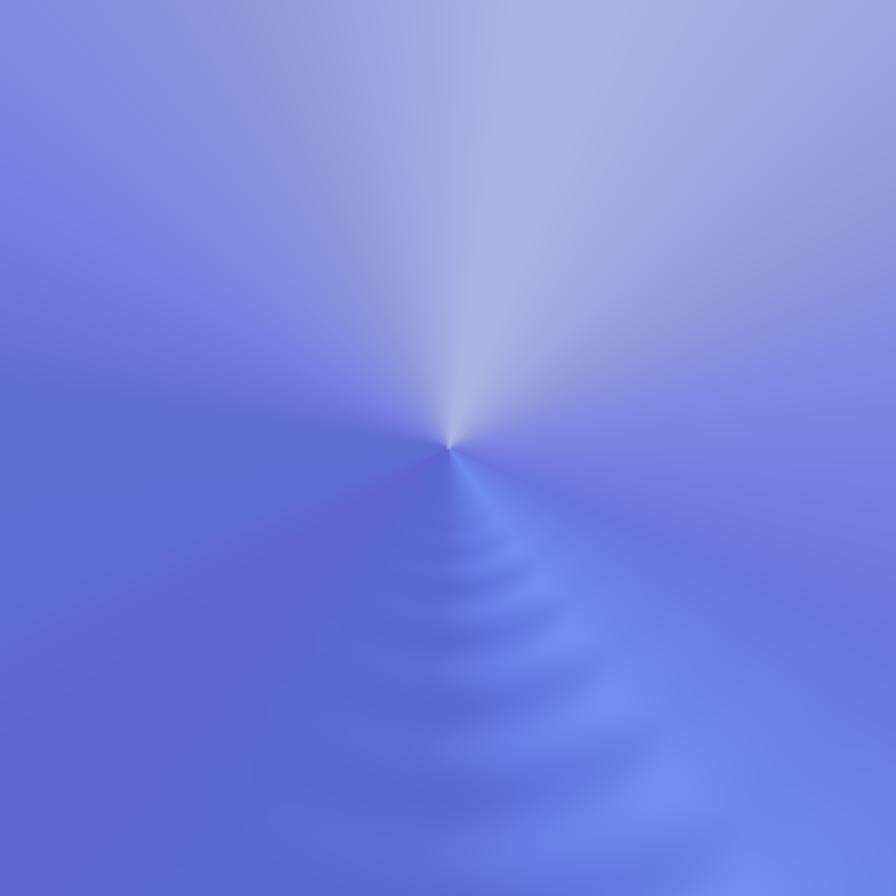
A Shadertoy shader for this background:

```glsl
// Soft conic sweep of periwinkle light around the centre, with faint rings below.
#define CENTER vec2(0.501, 0.501)
#define RING_PERIOD 0.30    // ring spacing in log radius
#define RING_RADIUS 0.336   // radius of one bright ring
#define RING_TWIST 3.5      // angular sway of the rings, degrees
#define RING_GLOW 0.013     // brightness of the rings
#define TIP_SIZE 0.0025     // size of the bright central tip

const float TAU = 6.2831853;
const vec3 PALE = vec3(0.635, 0.680, 0.885);

// Blends linearly towards the next colour between two angles.
void sweep(inout vec3 color, float angle, float start, float end, vec3 next) {
    color = mix(color, next, clamp((angle - start) / (end - start), 0.0, 1.0));
}

// Colour of the cone by clockwise angle from the top, in degrees.
vec3 coneColor(float a) {
    vec3 c = PALE;
    // Pale beam, fading through lavender to violet on the right
    sweep(c, a, 0.0, 8.0, vec3(0.665, 0.705, 0.885));
    sweep(c, a, 22.0, 45.0, vec3(0.615, 0.655, 0.880));
    sweep(c, a, 45.0, 63.0, vec3(0.565, 0.595, 0.865));
    sweep(c, a, 63.0, 78.0, vec3(0.505, 0.540, 0.890));
    sweep(c, a, 78.0, 97.0, vec3(0.465, 0.490, 0.885));
    // Bright blue fold at the lower right
    sweep(c, a, 97.0, 114.0, vec3(0.410, 0.465, 0.860));
    sweep(c, a, 114.0, 145.0, vec3(0.440, 0.545, 0.935));
    sweep(c, a, 145.0, 165.0, vec3(0.395, 0.480, 0.890));
    // Deep blue and indigo at the lower left
    sweep(c, a, 165.0, 182.0, vec3(0.365, 0.420, 0.830));
    sweep(c, a, 182.0, 205.0, vec3(0.350, 0.415, 0.825));
    sweep(c, a, 205.0, 238.0, vec3(0.375, 0.395, 0.810));
    sweep(c, a, 238.0, 252.0, vec3(0.365, 0.435, 0.835));
    sweep(c, a, 252.0, 278.0, vec3(0.375, 0.435, 0.810));
    // Violet returning to the pale beam
    sweep(c, a, 278.0, 300.0, vec3(0.475, 0.495, 0.890));
    sweep(c, a, 300.0, 318.0, vec3(0.515, 0.555, 0.880));
    sweep(c, a, 318.0, 333.0, vec3(0.555, 0.590, 0.860));
    sweep(c, a, 333.0, 350.0, vec3(0.605, 0.650, 0.880));
    sweep(c, a, 350.0, 360.0, PALE);
    return c;
}

void mainImage(out vec4 fragColor, in vec2 fragCoord) {
    vec2 p = (fragCoord - CENTER * iResolution.xy) / iResolution.y;
    float radius = max(length(p), 1e-5);
    float angle = mod(degrees(atan(p.x, p.y)), 360.0);

    // Rings grow wider outwards and stay in the lower cone
    float ring = cos(TAU * log(radius / RING_RADIUS) / RING_PERIOD);
    float lower = smoothstep(115.0, 145.0, angle)
                * (1.0 - smoothstep(165.0, 225.0, angle));
    ring *= lower * smoothstep(0.05, 0.18, radius);

    vec3 color = coneColor(angle - RING_TWIST * ring);
    color += RING_GLOW * ring * vec3(0.8, 1.0, 0.9);

    // Small bright tip
    color = mix(color, PALE, exp(-radius * radius / (TIP_SIZE * TIP_SIZE)));
    fragColor = vec4(color, 1.0);
}
```
